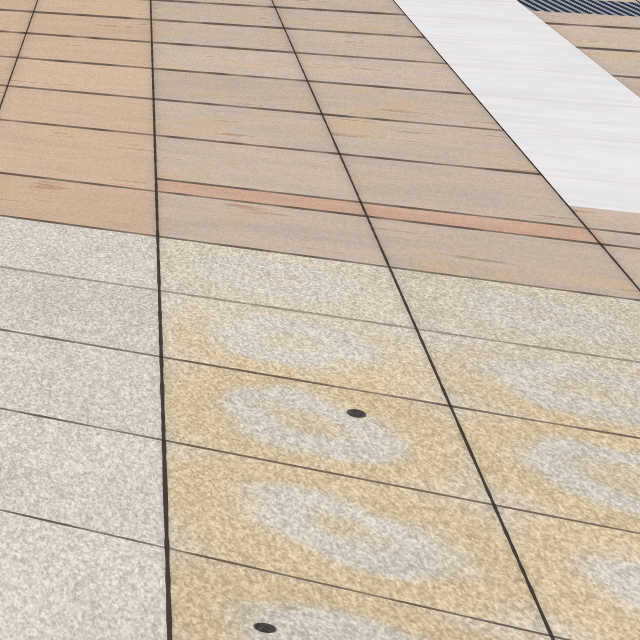
Give the GLSL for this texture, as a WebGL 1 fragment shader.

```glsl
precision highp float;
// Weathered stone paving receding in perspective, with a white marble strip and a drain grate.
uniform vec2 u_resolution;

float hash(vec2 p) {
  vec3 q = fract(vec3(p.xyx) * 0.1031);
  q += dot(q, q.yzx + 33.33);
  return fract((q.x + q.y) * q.z);
}

float noise(vec2 p) {
  vec2 i = floor(p), f = fract(p);
  f = f * f * (3.0 - 2.0 * f);
  return mix(mix(hash(i), hash(i + vec2(1, 0)), f.x),
             mix(hash(i + vec2(0, 1)), hash(i + vec2(1, 1)), f.x), f.y);
}

float fbm(vec2 p) {
  float sum = 0.0, amp = 0.5;
  for (int i = 0; i < 4; i++) {
    sum += amp * noise(p);
    p = p * 2.03 + 17.1;
    amp *= 0.5;
  }
  return sum / 0.9375;
}

// Coverage of a stroke, from distance and half width in canvas units
float stroke(float dist, float halfWidth, float px) {
  return clamp((halfWidth - dist) / px + 0.5, 0.0, 1.0);
}

void main() {
  vec2 p = gl_FragCoord.xy / u_resolution;
  p.y = 1.0 - p.y;
  float px = 1.0 / u_resolution.y;

  // Ground plane: u counts columns, depth grows towards the horizon
  float columnWidth = 0.41 * (p.y + 0.4622);
  float u = (p.x - 0.2214) / columnWidth - 0.073;
  if (u < 0.0) u /= 0.93;
  float horizon = p.y + 0.0328 * p.x + 0.455;
  float depth = (p.x + 4.781) / horizon;
  float depthToCanvas = horizon / depth;

  // Slab rows: shorter in front, longer behind the narrow band
  bool behind = depth > 6.685;
  float rowSize = behind ? 0.68 : 0.555;
  float row = behind ? 6.0 + (depth - 6.77) / 0.68 : (depth - 3.82) / 0.555;
  vec2 id = floor(vec2(u, row));
  if (u < 0.0 && id.y == 5.0) id.y = 6.0;
  vec2 local = fract(vec2(u, row));
  float tone = hash(id + 31.7);
  float far = smoothstep(6.02, 6.06, depth);

  // Granite in front, warm sandstone behind
  vec2 ground = vec2(u, depth);
  float cloud = fbm(ground * vec2(3.0, 5.0) + id * 5.3);
  float streak = fbm(ground * vec2(2.2, 17.0) + id * 3.7);
  vec3 granite = mix(vec3(0.79, 0.77, 0.73), vec3(0.85, 0.82, 0.78), cloud);
  vec3 sandstone = mix(vec3(0.74, 0.68, 0.63), vec3(0.82, 0.75, 0.69), streak);
  sandstone += vec3(0.03, -0.01, -0.045) * (1.0 - smoothstep(-0.1, 0.1, u));
  sandstone = mix(sandstone, vec3(0.81, 0.71, 0.58), 0.6 * smoothstep(0.5, 0.8, cloud));
  sandstone = mix(sandstone, vec3(0.64, 0.49, 0.41), 0.5 * smoothstep(0.7, 0.85, streak));

  // Ochre stain around pale slab centres
  float ring = length((local - 0.5) * vec2(1.0, 0.95)) + 0.3 * (cloud - 0.5);
  float stain = smoothstep(0.22, 0.37, ring) * (1.0 - 0.6 * smoothstep(0.45, 0.65, ring));
  stain = max(stain, 0.65 * (1.0 - smoothstep(0.03, 0.17, ring)));
  float stained = mix(1.0, 0.35, smoothstep(4.9, 5.5, depth)) * smoothstep(-0.01, 0.02, u);
  granite = mix(granite, vec3(0.83, 0.74, 0.58), 0.75 * stain * stained);
  vec3 color = mix(granite, sandstone, far) + 0.035 * (tone - 0.5);

  // Narrow pink band between the two kinds of slab
  if (u > 0.0 && u < 2.03 && id.y == 5.0)
    color = mix(vec3(0.78, 0.63, 0.55), vec3(0.82, 0.70, 0.62), streak);

  // Mineral grain, finer and fainter with distance
  float grain = noise(ground * vec2(105.0, 80.0)) + noise(ground * vec2(190.0, 150.0) + 9.0) - 1.0;
  color += grain * mix(0.15, 0.045, far);

  // Cross joints
  float wear = noise(vec2(u * 9.0, floor(row + 0.5) * 7.0));
  float rowDist = abs(fract(row + 0.5) - 0.5) * rowSize * depthToCanvas;
  float cross = stroke(rowDist, 0.0011 + 0.0006 * wear, px);
  float nearestRow = floor(row + 0.5);
  if (nearestRow == 6.0 && u < 0.0) cross = 0.0;
  cross *= nearestRow == 3.0 ? 0.45 : 0.6 + 0.35 * wear;
  color = mix(color, vec3(0.37, 0.32, 0.29), cross);

  // Long joints with a dirty fringe
  float column = floor(u + 0.5);
  float columnDist = abs(u - column) * columnWidth;
  float halfWidth = (column == 0.0 ? 0.0065 : 0.0048) * columnWidth * (0.85 + 0.4 * noise(vec2(column, depth * 25.0)));
  color *= 1.0 - 0.13 * exp(-columnDist * 170.0);
  color = mix(color, vec3(0.23, 0.20, 0.18), 0.9 * stroke(columnDist, halfWidth, px));

  // White marble strip
  vec3 marble = mix(vec3(0.88, 0.87, 0.87), vec3(0.94, 0.93, 0.94), streak);
  marble = mix(marble, vec3(0.83, 0.80, 0.77), 0.35 * stroke(rowDist, 0.0008, px));
  float strip = stroke(abs(u - 2.51) * columnWidth, 0.505 * columnWidth, px);
  strip *= clamp((depth - 7.04) * depthToCanvas / px + 0.5, 0.0, 1.0);
  color = mix(color, marble, strip);

  // Drain grate beyond the strip
  float grate = stroke(abs(depth - 11.5) * depthToCanvas, 0.25 * depthToCanvas, px);
  grate *= clamp((u - 3.02) * columnWidth / px + 0.5, 0.0, 1.0);
  float slot = abs(fract(u * 13.0 + depth * 2.0) - 0.5);
  color = mix(color, mix(vec3(0.20, 0.22, 0.26), vec3(0.58, 0.61, 0.66), smoothstep(0.2, 0.34, slot)), grate);

  // Dark oval plugs
  for (int i = 0; i < 2; i++) {
    vec2 d = p - mix(vec2(0.557, 0.646), vec2(0.414, 0.981), float(i));
    d.y -= 0.16 * d.x;
    float size = 0.0155 + 0.0025 * float(i);
    float plug = stroke(length(d * vec2(1.0, 2.4)), size, 2.4 * px);
    color = mix(color, vec3(0.29, 0.27, 0.26) + 0.08 * grain, plug);
  }

  gl_FragColor = vec4(clamp(color, 0.0, 1.0), 1.0);
}
```
